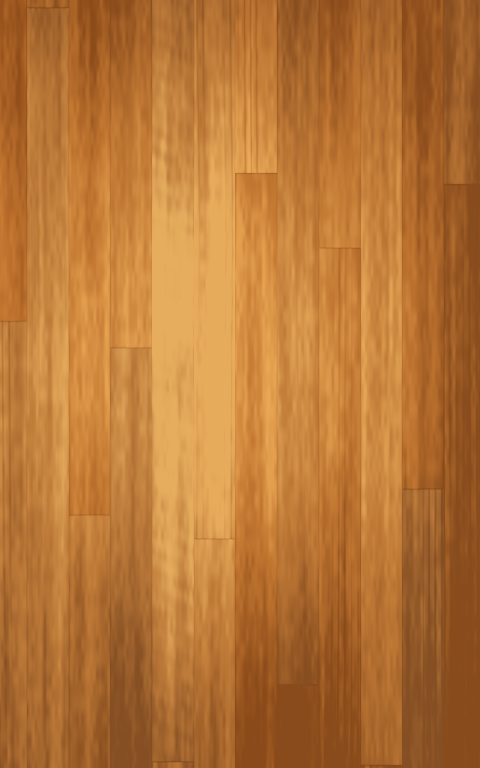
Give the GLSL for this texture, as a Shadertoy shader.

```glsl
// Warm strip wood floor: upright boards with fine grain, staggered joints and a soft central glow.

const vec3 BROWN = vec3(0.53, 0.30, 0.12);
const vec3 AMBER = vec3(0.74, 0.465, 0.205);
const vec3 HONEY = vec3(0.91, 0.67, 0.355);
const vec3 RED_TINT = vec3(0.025, -0.022, -0.045);

// Lengths are fractions of the canvas width.
const float BOARD_WIDTH = 0.0869;
const float BOARD_LENGTH = 1.65;
const float FIRST_SEAM = 0.056;
const float SEAM_WIDTH = 0.0014;
const vec2 GLOW_CENTRE = vec2(0.47, 0.88);
const vec2 GLOW_SHAPE = vec2(1.0, 0.72);

const float BOARD_CONTRAST = 0.42;
const float GRAIN_CONTRAST = 0.24;
const float FLECK_CONTRAST = 0.20;
const float STRIPE_CONTRAST = 0.26;
const float FIGURE_CONTRAST = 0.28;
const float SEAM_CONTRAST = 0.22;
const float TAU = 6.28319;

float hash(vec2 p) {
    return fract(sin(dot(p, vec2(127.1, 311.7))) * 43758.55);
}

float noise(vec2 p) {
    vec2 cell = floor(p), f = fract(p);
    f = f * f * (3.0 - 2.0 * f);
    return mix(mix(hash(cell), hash(cell + vec2(1, 0)), f.x),
               mix(hash(cell + vec2(0, 1)), hash(cell + vec2(1, 1)), f.x), f.y);
}

// Lengthwise grain: broad bands, fine streaks, short pores and dark pinstripes.
float grainTone(vec2 p, vec2 id) {
    float seed = hash(id + 3.7);
    vec2 shift = vec2(seed * 31.0, seed * 57.0);
    float x = p.x + 0.007 * noise(vec2(p.x * 9.0, p.y * 2.0) + shift);
    float bands = noise(vec2(x * 48.0, p.y * 1.2) + shift) - 0.5;
    float streaks = noise(vec2(x * 125.0, p.y * 3.5) + shift) - 0.5;
    float pores = noise(vec2(x * 165.0, p.y * 32.0) + shift) - 0.5;

    float phase = 4.0 * noise(vec2(x * 24.0, p.y * 0.6) + shift);
    float stripes = pow(0.5 + 0.5 * sin(x * TAU * 72.0 + phase), 4.0);
    stripes *= smoothstep(0.25, 0.75, noise(vec2(x * 30.0, p.y * 0.8) - shift));
    stripes *= smoothstep(0.2, 0.8, hash(id + 8.1));

    return GRAIN_CONTRAST * (bands + streaks) + FLECK_CONTRAST * pores
         - STRIPE_CONTRAST * stripes;
}

// Cloudy patches and slanted cross figure, strong on a few boards only.
float figureTone(vec2 p, vec2 id) {
    float strength = smoothstep(0.55, 1.0, hash(id + 5.3));
    vec2 shift = id * 7.3;
    float clouds = noise(p * vec2(14.0, 7.0) + shift) - 0.5;
    float ripples = noise(vec2(p.x * 18.0, p.y * 48.0 + p.x * 25.0) + shift) - 0.5;
    return FIGURE_CONTRAST * (clouds * (0.3 + strength) + 0.7 * ripples * strength);
}

float seamLine(float distanceToEdge, float pixel) {
    return 1.0 - smoothstep(SEAM_WIDTH - pixel, SEAM_WIDTH + pixel, distanceToEdge);
}

vec3 woodColour(float tone) {
    vec3 colour = mix(BROWN, AMBER, smoothstep(-0.1, 0.55, tone));
    return mix(colour, HONEY, smoothstep(0.4, 1.05, tone));
}

void mainImage(out vec4 fragColor, in vec2 fragCoord) {
    vec2 p = fragCoord / iResolution.x;
    float pixel = 1.0 / iResolution.x;

    // Board layout with staggered ends
    float across = (p.x - FIRST_SEAM) / BOARD_WIDTH;
    float column = floor(across);
    float stagger = fract(column * 0.618) + 0.25 * hash(vec2(column, 2.0));
    float along = p.y / BOARD_LENGTH + stagger;
    vec2 id = vec2(column, floor(along));
    vec2 f = vec2(fract(across), fract(along));
    vec2 edge = min(f, 1.0 - f) * vec2(BOARD_WIDTH, BOARD_LENGTH);

    // Light falling off from the centre
    float radius = length((p - GLOW_CENTRE) * GLOW_SHAPE);
    float tone = mix(0.95, 0.10, smoothstep(0.04, 0.70, radius));

    // Wood, board by board
    float shade = hash(id + 1.9) - 0.55;
    tone += BOARD_CONTRAST * shade;
    tone += grainTone(p, id) + figureTone(p, id);

    // Seams and end joints
    float seams = max(0.6 * seamLine(edge.x, pixel), seamLine(edge.y, pixel));
    tone -= SEAM_CONTRAST * seams;

    vec3 colour = woodColour(tone) + RED_TINT * (hash(id + 6.2) - 0.4);
    fragColor = vec4(clamp(colour, 0.0, 1.0), 1.0);
}
```
